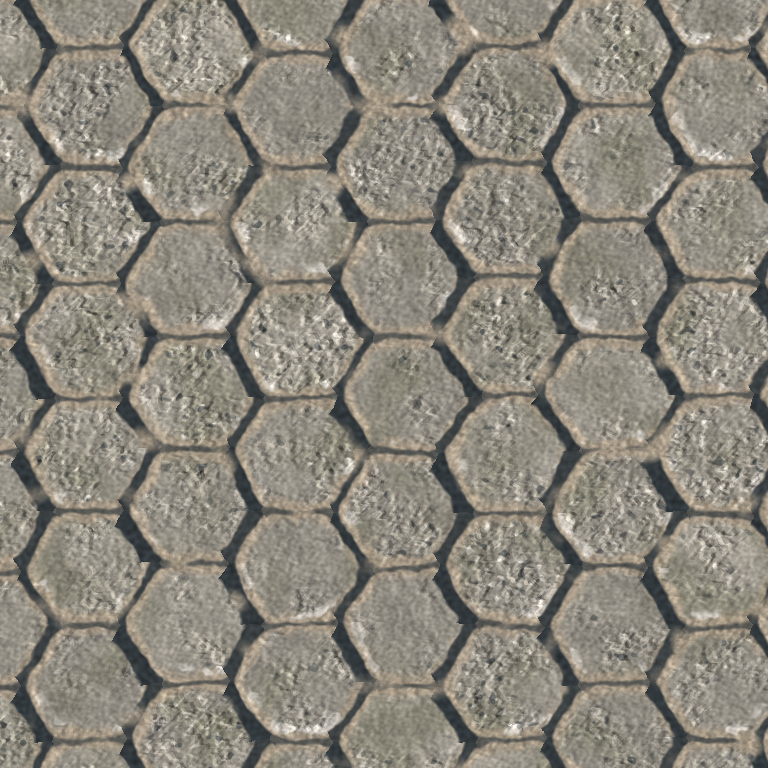
This texture is drawn by a Shadertoy shader. Its source:

```glsl
// Weathered hexagonal concrete pavers with sandy, half-filled joints.
// A jittered hex lattice gives tile and edge distances; gradient noise adds
// chips, grit and stains, lit from the lower left so right-hand walls go dark.

#define PITCH vec2(0.1367, 0.1503)   // column and row spacing on the canvas
#define ANCHOR vec2(0.527, 0.486)    // centre of one tile
#define JITTER 0.09                  // irregularity of tile positions
#define WARP 0.035                   // raggedness of tile edges
#define SHADOW_WIDTH 0.115           // widest joint shadow, in tile heights
#define SAND_WIDTH 0.12              // sandy border, in tile heights
#define RELIEF 0.34                  // strength of surface lighting
#define LIGHT_DIR vec2(0.95, 0.31)   // direction in which light travels

const float COLUMN = 0.866;
const vec3 CONCRETE = vec3(0.60, 0.58, 0.54);
const vec3 OLIVE = vec3(0.49, 0.48, 0.41);
const vec3 SAND = vec3(0.66, 0.60, 0.52);
const vec3 PALE = vec3(0.84, 0.82, 0.79);
const vec3 DARK = vec3(0.17, 0.20, 0.22);

vec2 hash2(vec2 p) {
    vec3 q = fract(p.xyx * vec3(0.1031, 0.1030, 0.0973));
    q += dot(q, q.yzx + 33.33);
    return fract((q.xx + q.yz) * q.zy);
}

float corner(vec2 cell, vec2 f, vec2 o) {
    return dot(hash2(cell + o) * 2.0 - 1.0, f - o);
}

// Gradient noise, roughly -0.6 to 0.6
float noise(vec2 p) {
    vec2 i = floor(p), f = p - i;
    vec2 u = f * f * f * (f * (f * 6.0 - 15.0) + 10.0);
    return mix(mix(corner(i, f, vec2(0, 0)), corner(i, f, vec2(1, 0)), u.x),
               mix(corner(i, f, vec2(0, 1)), corner(i, f, vec2(1, 1)), u.x), u.y);
}

// Lattice index of the k-th of nine tiles around p
vec2 tileId(vec2 p, int k) {
    float c = floor(p.x / COLUMN + 0.5) + float(k % 3 - 1);
    return vec2(c, floor(p.y - 0.5 * mod(c, 2.0) + 0.5) + float(k / 3 - 1));
}

vec2 tileCentre(vec2 id) {
    return vec2(id.x * COLUMN, id.y + 0.5 * mod(id.x, 2.0)) + JITTER * (hash2(id + 40.0) - 0.5);
}

// Height of the worn surface: fine grit plus sharp-edged chips
float surface(vec2 p, float rough) {
    float grit = 0.5 * noise(p * 8.0) + 0.35 * noise(p * 17.0) + 0.3 * noise(p * 33.0);
    vec2 bent = p + 0.05 * noise(p * 23.0);
    float chips = smoothstep(-0.02, 0.16, noise(bent * 10.0))
                + 0.7 * smoothstep(0.0, 0.2, noise(bent * 18.0 + 5.0));
    return grit + rough * chips;
}

void mainImage(out vec4 fragColor, in vec2 fragCoord) {
    vec2 p = (fragCoord / iResolution.xy - ANCHOR) / PITCH * vec2(COLUMN, 1.0);
    vec2 q = p + WARP * vec2(noise(p * 5.0), noise(p * 5.0 + 31.0))
               + 0.4 * WARP * vec2(noise(p * 15.0), noise(p * 15.0 + 17.0));

    // Nearest tile
    vec2 id = vec2(0.0), home = vec2(0.0);
    float nearest = 1e3;
    for (int k = 0; k < 9; k++) {
        vec2 other = tileId(q, k), c = tileCentre(other);
        float dist = length(q - c);
        if (dist < nearest) { nearest = dist; id = other; home = c; }
    }

    // Distance to its rounded outline, and the closest edge
    float sum = 0.0, closest = 1e3;
    vec2 normal = vec2(1.0, 0.0), neighbour = id;
    for (int k = 0; k < 9; k++) {
        vec2 other = tileId(q, k);
        if (distance(other, id) < 0.5) continue;
        vec2 c = tileCentre(other), n = normalize(c - home);
        float dist = dot(0.5 * (home + c) - q, n);
        sum += exp2(-40.0 * dist);
        if (dist < closest) { closest = dist; normal = n; neighbour = other; }
    }
    float edge = max(-log2(sum) / 40.0, 0.0);

    // Tile body: tone, stains and patches of wear differ per tile
    vec2 tone = hash2(id + 7.0);
    vec2 local = p - home + 20.0 * hash2(id + 90.0) + 50.0;
    float wear = smoothstep(-0.25, 0.3, noise(local * 2.6) + 0.45 * (tone.y - 0.45));
    float rough = mix(0.12, 0.8, wear);
    vec3 color = CONCRETE * (0.94 + 0.12 * tone.x);
    color = mix(color, OLIVE, 0.6 * smoothstep(-0.1, 0.4, noise(local * 1.9 + 11.0) + 0.2 * tone.x - 0.05));
    color *= 1.0 + 0.16 * noise(local * 4.0) + 0.22 * noise(local * 26.0);

    // Sandy border, then stones, pits and mortar crumbs
    float band = 1.0 - smoothstep(0.4, 1.0, edge / SAND_WIDTH + 0.7 * noise(p * 6.0));
    color = mix(color, SAND * (1.0 + 0.3 * noise(p * 24.0)), 0.8 * band);
    float inside = 1.0 - 0.7 * band;
    color = mix(color, PALE, 0.65 * rough * inside * smoothstep(0.2, 0.36, noise(local * 14.0 + 3.0)));
    color = mix(color, DARK, 0.7 * rough * inside * smoothstep(0.2, 0.4, noise(local * 13.0 + 9.0)));
    float mortar = smoothstep(0.03, 0.07, edge) * (1.0 - smoothstep(0.1, 0.17, edge))
                 * smoothstep(0.1, 0.7, -normal.y)
                 * smoothstep(0.12, 0.24, noise(p * 4.0 + 60.0) + 0.25 * noise(p * 15.0));
    color = mix(color, PALE, 0.85 * mortar);

    // Directional light on the relief
    vec2 step2 = 0.017 * LIGHT_DIR;
    float relief = mix(rough, 0.25, band);
    float slope = surface(local + step2, relief) - surface(local - step2, relief);
    color *= 1.0 + RELIEF * clamp(slope, -1.6, 1.1);

    // Joint shadow on walls turned away from the light; thin cracks elsewhere
    float facing = dot(normal, LIGHT_DIR);
    float across = facing > 0.0 ? -edge : edge;
    float steep = smoothstep(0.15, 0.9, abs(facing));
    float width = mix(0.014, SHADOW_WIDTH, steep * (0.3 + 0.7 * hash2(id + neighbour).x))
                + 0.025 * noise(p * 7.0 + 3.0);
    float shadow = smoothstep(-width - 0.018, -width + 0.012, across)
                 * (1.0 - smoothstep(0.0, 0.03, across));
    shadow *= mix(0.6, 0.95, steep) * smoothstep(-0.42, -0.08, noise(p * 3.0 + 70.0));
    color *= 1.0 + 0.1 * steep * band * smoothstep(0.02, 0.06, across);
    color = mix(color, DARK * (1.0 + 0.5 * noise(p * 20.0)), shadow);

    fragColor = vec4(clamp(color, 0.0, 1.0), 1.0);
}
```
